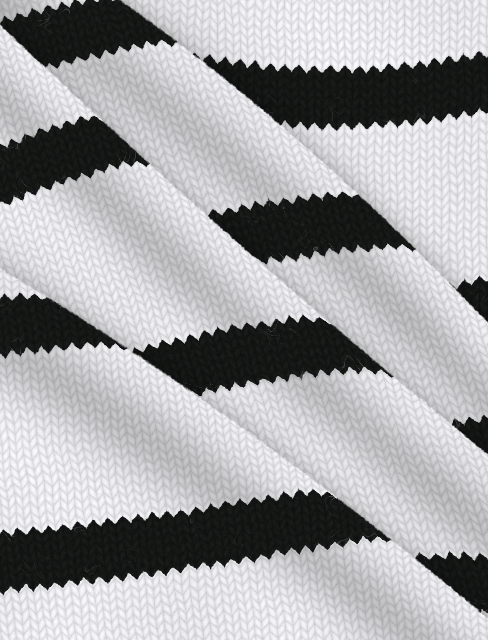
Give the GLSL for this texture, as a Shadertoy shader.

```glsl
// Folded white knit fabric with black stripes, in four overlapping diagonal layers.

// Colours
const vec3 WHITE_YARN = vec3(0.945, 0.945, 0.96);
const vec3 BLACK_YARN = vec3(0.078, 0.086, 0.080);
const vec3 FIBRE = vec3(0.42);

// Knit, in canvas heights
const float WALE = 0.0234;          // width of one stitch column
const float ROW = 0.0150;           // height of one stitch row
const float V_RISE = 0.0120;        // rise of the stitch legs
const float STRIPE_WIDTH = 0.0900;
const float FUZZ = 0.0022;          // raggedness of the yarn

// Folds
const float VALLEY_DEPTH = 0.19;
const float VALLEY_OFFSET = 0.12;
const float VALLEY_WIDTH = 0.065;
const float CONTACT_SHADOW = 0.20;
const float RIDGE_BEND = 0.012;

const int LAYERS = 4;
// Upper edge of each layer: y = a + b x + c x^2, with y down
const vec3 EDGE[4] = vec3[4](
    vec3(-9.0, 0.0, 0.0), vec3(-0.120, 0.585, 0.307),
    vec3(0.039, 0.950, -0.092), vec3(0.419, 0.600, 0.154));
// Stripes of each layer: slope, curve, start, period
const vec4 STRIPES[4] = vec4[4](
    vec4(-0.48, -0.461, -0.016, 0.353), vec4(0.27, 0.138, 0.033, 0.374),
    vec4(0.38, 0.269, 0.229, 0.387), vec4(0.10, -0.077, 0.464, 0.370));
// Lean of the stitch columns in each layer
const vec4 LEAN = vec4(0.0, 0.30, 0.30, 0.12);
const float PI = 3.14159;

vec2 hashGradient(vec2 cell) {
    vec3 q = fract(cell.xyx * vec3(0.1031, 0.1030, 0.0973));
    q += dot(q, q.yzx + 33.33);
    float angle = 2.0 * PI * fract((q.x + q.y) * q.z);
    return vec2(cos(angle), sin(angle));
}

float gradientNoise(vec2 p) {
    vec2 i = floor(p), f = fract(p);
    vec2 w = f * f * f * (f * (f * 6.0 - 15.0) + 10.0);
    float a = dot(hashGradient(i), f);
    float b = dot(hashGradient(i + vec2(1, 0)), f - vec2(1, 0));
    float c = dot(hashGradient(i + vec2(0, 1)), f - vec2(0, 1));
    float d = dot(hashGradient(i + vec2(1, 1)), f - vec2(1, 1));
    return mix(mix(a, b, w.x), mix(c, d, w.x), w.y);
}

// Sparse, thin curly hairs
float strayFibres(vec2 p) {
    vec2 warp = vec2(gradientNoise(p * 30.0), gradientNoise(p * 30.0 + 17.0));
    float strand = abs(gradientNoise(p * 34.0 + warp * 1.5));
    float patches = smoothstep(0.08, 0.35, gradientNoise(p * 22.0 + 40.0));
    return patches * (1.0 - smoothstep(0.0, 0.045, strand));
}

// Colour of one layer; depth is the distance below its ridge
vec3 knitLayer(vec2 p, float depth, vec4 stripe, float lean, vec2 wobble,
               float fuzz, float fibres, float px) {
    // Stitch coordinates: columns across, bent rows down
    float column = (p.x - lean * p.y + wobble.x) / WALE;
    float leg = abs(fract(column) - 0.5) * 2.0;
    float v = p.y + stripe.x * p.x - stripe.y * p.x * p.x - stripe.z;
    v += V_RISE * (leg - 0.5) + wobble.y;
    v -= RIDGE_BEND * exp(-max(depth, 0.0) / 0.015);

    // Rounded legs of each V, with darker gaps between them
    float relief = sqrt(sin(PI * leg) * sin(PI * fract(v / ROW)));

    // Signed distance to the nearest stripe, with a hairy border
    float fromCentre = mod(v - 0.5 * STRIPE_WIDTH + 0.5 * stripe.w, stripe.w) - 0.5 * stripe.w;
    float toStripe = abs(fromCentre) - 0.5 * STRIPE_WIDTH + fuzz * FUZZ;
    float black = 1.0 - smoothstep(-px, px, toStripe);

    // Broad light over the fold
    float valley = (depth - VALLEY_OFFSET) / VALLEY_WIDTH;
    float light = 1.0 - VALLEY_DEPTH * exp(-valley * valley);
    light *= 1.0 + 0.035 * gradientNoise(p * 5.0);

    vec3 white = WHITE_YARN * light * mix(0.86, 1.02, relief) * (1.0 + 0.03 * fuzz);
    vec3 dark = BLACK_YARN * mix(0.75, 1.2, relief) * (1.0 + 0.22 * fuzz);
    float hairy = fibres * mix(0.15, 0.6, smoothstep(-0.03, 0.0, toStripe));
    dark = mix(dark, FIBRE, hairy);
    return mix(white, dark, black);
}

void mainImage(out vec4 fragColor, in vec2 fragCoord) {
    vec2 p = vec2(fragCoord.x, iResolution.y - fragCoord.y) / iResolution.y;
    float px = 1.0 / iResolution.y;

    // Yarn irregularity shared by all layers
    vec2 wobble = 0.004 * vec2(gradientNoise(p * 18.0), gradientNoise(p * 18.0 + 9.0));
    float fuzz = gradientNoise(p * 130.0) + 0.8 * gradientNoise(p * 260.0);
    float fibres = strayFibres(p);

    // Stack the layers from back to front
    vec3 color = vec3(0.0);
    for (int i = 0; i < LAYERS; i++) {
        float depth = p.y - dot(EDGE[i], vec3(1.0, p.x, p.x * p.x));
        vec3 layer = knitLayer(p, depth, STRIPES[i], LEAN[i], wobble, fuzz, fibres, px);
        color *= 1.0 - CONTACT_SHADOW * exp(-max(-depth, 0.0) / 0.025);
        color = mix(color, layer, smoothstep(-1.5 * px, 1.5 * px, depth + fuzz * FUZZ));
    }
    fragColor = vec4(clamp(color, 0.0, 1.0), 1.0);
}
```
